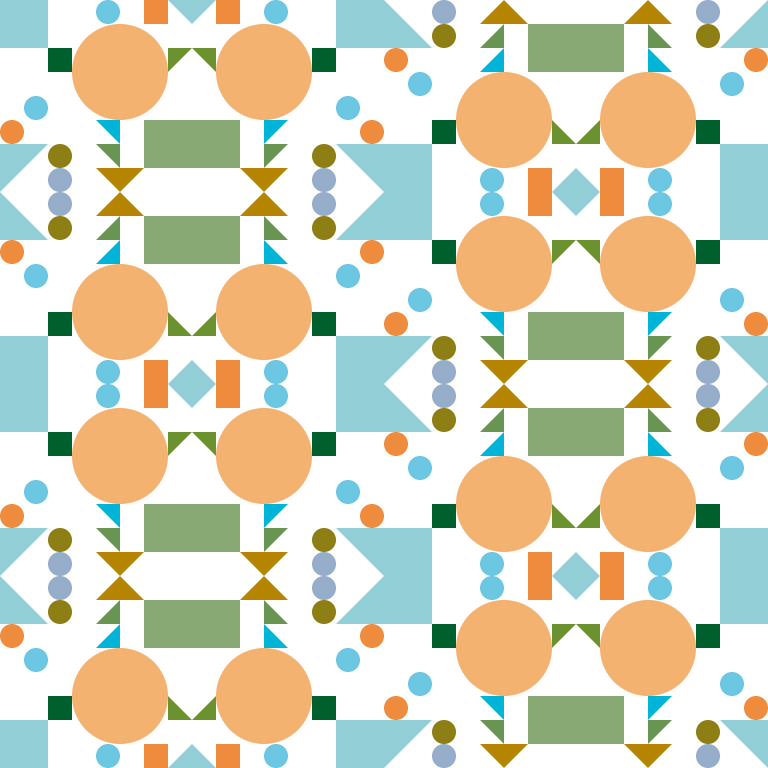
Reproduce this pattern procedurally as a Shadertoy shader.

```glsl
// Geometric totem columns in a half-drop repeat: discs, blocks, flags and triangles.
// Mirror symmetry folds the plane into one 8 x 8 unit quarter tile, and
// distance functions paint each shape there once.

float disc(vec2 p, vec2 center, float radius) {
    return length(p - center) - radius;
}

float box(vec2 p, vec2 center, vec2 halfSize) {
    vec2 d = abs(p - center) - halfSize;
    return max(d.x, d.y);
}

// Right triangle with unit legs that leave the corner along dir.
float cornerTriangle(vec2 p, vec2 corner, vec2 dir) {
    vec2 q = (p - corner) * dir;
    return max(max(-q.x, -q.y), (q.x + q.y - 1.0) * 0.7071);
}

void paint(inout vec3 color, vec3 ink, float dist, float pixel) {
    color = mix(color, ink, clamp(0.5 - dist / pixel, 0.0, 1.0));
}

void mainImage(out vec4 fragColor, in vec2 fragCoord) {
    float pixel = 32.0 / iResolution.y;
    vec2 p = fragCoord * pixel;

    // Half-drop every other column, then fold across both mirror axes.
    p.y += 8.0 * floor(p.x / 16.0);
    p.x = abs(mod(p.x, 16.0) - 8.0);
    p.y = abs(mod(p.y + 8.0, 16.0) - 8.0);

    vec3 paleTeal = vec3(0.573, 0.812, 0.843);
    vec3 orange = vec3(0.933, 0.545, 0.235);
    vec3 skyBlue = vec3(0.424, 0.780, 0.890);
    vec3 color = vec3(1.0);

    // Flags: solid end and notched end
    paint(color, paleTeal, box(p, vec2(8.0, 0.0), vec2(2.0)), pixel);
    paint(color, paleTeal, max(6.0 - p.y, (p.y - p.x) * 0.7071), pixel);

    // Central diamond between upright bars
    paint(color, paleTeal, (p.x + p.y - 1.0) * 0.7071, pixel);
    paint(color, orange, box(p, vec2(1.5, 0.0), vec2(0.5, 1.0)), pixel);

    // Large discs, side squares and inner leaves
    paint(color, vec3(0.957, 0.698, 0.440), disc(p, vec2(3.0), 2.0), pixel);
    paint(color, vec3(0.0, 0.376, 0.176), box(p, vec2(5.5, 2.5), vec2(0.5)), pixel);
    paint(color, vec3(0.420, 0.573, 0.180),
          cornerTriangle(p, vec2(1.0, 2.0), vec2(-1.0, 1.0)), pixel);

    // Wide block, side pennants and hourglass
    paint(color, vec3(0.533, 0.659, 0.455), box(p, vec2(0.0, 6.0), vec2(2.0, 1.0)), pixel);
    paint(color, vec3(0.0, 0.706, 0.847), cornerTriangle(p, vec2(3.0, 5.0), vec2(1.0)), pixel);
    paint(color, vec3(0.408, 0.584, 0.318), cornerTriangle(p, vec2(3.0, 6.0), vec2(1.0)), pixel);
    paint(color, vec3(0.710, 0.518, 0.0),
          max(7.0 - p.y, (abs(p.x - 3.0) + p.y - 8.0) * 0.7071), pixel);

    // Small dots
    paint(color, skyBlue, disc(p, vec2(3.5, 0.5), 0.5), pixel);
    paint(color, skyBlue, disc(p, vec2(6.5, 4.5), 0.5), pixel);
    paint(color, orange, disc(p, vec2(7.5, 5.5), 0.5), pixel);
    paint(color, vec3(0.557, 0.498, 0.078), disc(p, vec2(5.5, 6.5), 0.5), pixel);
    paint(color, vec3(0.588, 0.682, 0.788), disc(p, vec2(5.5, 7.5), 0.5), pixel);

    fragColor = vec4(color, 1.0);
}
```
